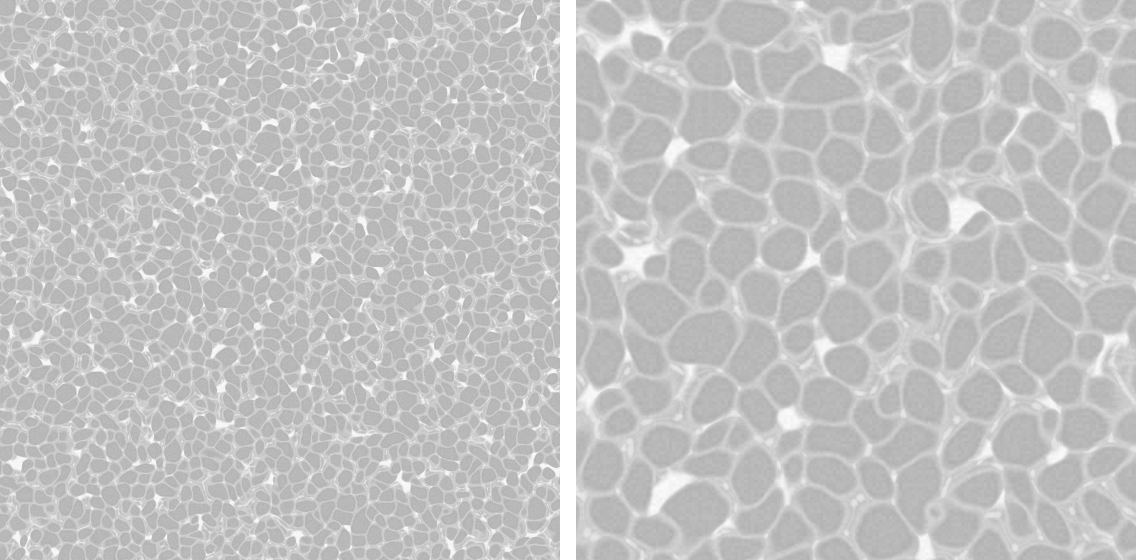
Left: the whole. Right: its middle third, enlarged.
A WebGL 1 fragment shader for this texture map:

```glsl
precision highp float;

uniform vec2 u_resolution;

const float GRID = 38.0;
const vec3 STONE = vec3(0.722);
const vec3 GAP = vec3(0.965);

float hash(vec2 p) {
  return fract(sin(dot(p, vec2(127.1, 311.7))) * 43758.545);
}

vec2 hash2(vec2 p) {
  return vec2(hash(p), hash(p + 57.3));
}

vec2 rotate(vec2 p, float angle) {
  float c = cos(angle), s = sin(angle);
  return vec2(c * p.x + s * p.y, c * p.y - s * p.x);
}

// Approximate signed distance to an ellipse of a given mean radius
float ellipse(vec2 p, float size, float stretch) {
  vec2 radii = size * vec2(stretch, 1.0 / stretch);
  return (length(p / radii) - 1.0) * size;
}

// Signed distance to the pebble owned by a cell, shifted by its depth
float pebble(vec2 p, vec2 cell, vec2 id, float depth) {
  vec2 center = cell + 0.5 + 0.8 * (hash2(id) - 0.5);
  float size = mix(0.37, 0.67, hash(id + 11.9)) + 0.32 * pow(hash(id + 23.4), 12.0);
  float stretch = mix(1.03, 1.45, hash(id + 37.7));
  vec2 q = rotate(p - center, 6.2832 * hash(id + 71.2));
  return ellipse(q, size, stretch) + 0.16 * (depth - 0.5);
}

// Three nearest pebble distances, and the depth of the nearest pebble
vec4 nearestPebbles(vec2 p, float seed) {
  vec4 near = vec4(9.0, 9.0, 9.0, 0.0);
  vec2 home = floor(p);
  for (int j = -2; j <= 2; j++) {
    for (int i = -2; i <= 2; i++) {
      vec2 cell = home + vec2(float(i), float(j));
      vec2 id = cell + seed;
      float depth = hash(id + 91.6);
      float d = pebble(p, cell, id, depth);
      if (d < near.x) {
        near = vec4(d, near.xy, depth);
      } else if (d < near.y) {
        near.yz = vec2(d, near.y);
      } else {
        near.z = min(near.z, d);
      }
    }
  }
  return near;
}

// Gentle bending that keeps the outlines from being perfect ellipses
vec2 warp(vec2 p) {
  return p + 0.07 * sin(p.yx * 2.7 + 1.3 * sin(p * 1.9))
           + 0.025 * sin(p.yx * 7.1 + 2.0 * sin(p * 3.7));
}

// Distance to the rounded border between neighbouring pebbles
float borderDistance(vec4 near) {
  vec2 e = near.yz - near.x;
  return e.x * e.y / max(e.x + e.y, 0.0001);
}

// Pale seams where pebbles touch, wider on the deeper ones
float seamLight(vec4 near, float strength) {
  float border = borderDistance(near);
  float halo = near.w * near.w * (1.0 - smoothstep(0.0, 0.35, border));
  return strength * (1.0 - smoothstep(0.0, 0.17, border)) + 0.12 * halo;
}

// Light seen between the top pebbles: the lower layer and its open gaps
float exposedLight(vec4 top, vec4 low) {
  float junction = 1.0 - smoothstep(0.04, 0.28, top.z - top.x);
  float outline = 1.0 - smoothstep(0.0, 0.28, top.x);
  float open = smoothstep(-0.1, 0.2, low.x);
  return max(max(0.42 * outline, 0.7 * junction), max(open, seamLight(low, 0.35)));
}

void main() {
  vec2 uv = gl_FragCoord.xy / min(u_resolution.x, u_resolution.y);
  vec2 p = warp(uv * GRID);
  vec4 top = nearestPebbles(p, 0.0);
  vec4 low = nearestPebbles(p + 0.5, 131.0);

  float exposed = smoothstep(-0.07, 0.06, top.x);
  float light = max(seamLight(top, 0.32), exposed * exposedLight(top, low));

  // Slightly darker rim inside each top pebble
  float inset = min(borderDistance(top), -top.x * 1.5);
  light -= 0.06 * smoothstep(0.08, 0.16, inset) * (1.0 - smoothstep(0.16, 0.28, inset));

  // Fine mineral speckle
  float speckle = hash(floor(uv * 512.0)) - 0.5;
  vec3 color = mix(STONE, GAP, light) + 0.03 * speckle;
  gl_FragColor = vec4(color, 1.0);
}
```
